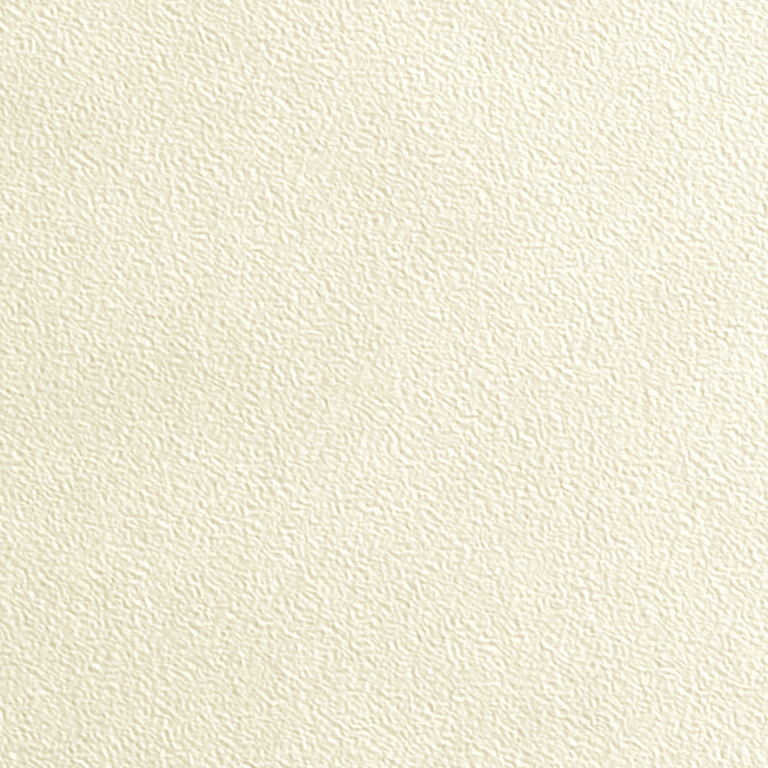
This texture is drawn by a three.js fragment shader. Its source:

```glsl
// Cream textured paper: fine diagonal grains pressed into a matte sheet.
// A stretched, warped gradient-noise height field is embossed by a sideways
// light, then toned with a soft slope of brightness and a few tiny pits.

#define SHADE_COLOR vec3(0.88, 0.85, 0.74)
#define LIGHT_COLOR vec3(1.01, 1.00, 0.955)
#define GRAIN_AXIS vec2(0.80, -0.60)
#define GRAIN_FREQ vec2(118.0, 160.0)
#define EMBOSS_STEP vec2(0.08, 0.27)
#define RELIEF 1.14
#define WARP 0.005
#define MOTTLE 0.14
#define LIGHT_SLOPE vec2(0.28, 0.09)
#define PIT_DEPTH 0.85

varying vec2 vUv;

vec2 hash22(vec2 p) {
  vec3 h = fract(p.xyx * vec3(0.1031, 0.1030, 0.0973));
  h += dot(h, h.yzx + 33.33);
  return fract((h.xx + h.yz) * h.zy);
}

float cornerSlope(vec2 cell, vec2 corner, vec2 f) {
  return dot(hash22(cell + corner) * 2.0 - 1.0, f - corner);
}

float gradientNoise(vec2 p) {
  vec2 cell = floor(p);
  vec2 f = p - cell;
  vec2 fade = f * f * f * (f * (f * 6.0 - 15.0) + 10.0);
  float low = mix(cornerSlope(cell, vec2(0.0, 0.0), f),
                  cornerSlope(cell, vec2(1.0, 0.0), f), fade.x);
  float high = mix(cornerSlope(cell, vec2(0.0, 1.0), f),
                   cornerSlope(cell, vec2(1.0, 1.0), f), fade.x);
  return mix(low, high, fade.y);
}

// Turns canvas coordinates so that x runs along the grains.
vec2 toGrainAxes(vec2 p) {
  vec2 axis = GRAIN_AXIS;
  return vec2(dot(p, axis), dot(p, vec2(-axis.y, axis.x)));
}

// Main grains, finer detail and broader lumps.
float paperHeight(vec2 q) {
  return gradientNoise(q)
       + 0.35 * gradientNoise(q * 1.6 + 31.7)
       + 0.30 * gradientNoise(q * 0.55 + 73.1);
}

// Sparse short dents, at most one in each grid cell.
float pits(vec2 uv) {
  vec2 p = uv * 13.0;
  vec2 cell = floor(p);
  vec2 center = 0.2 + 0.6 * hash22(cell + 211.0);
  vec2 trait = hash22(cell + 503.0);
  vec2 d = toGrainAxes(p - cell - center) / vec2(0.06, 0.036);
  d.y += (trait.y - 0.5) * d.x;
  float strength = step(trait.x, 0.22) * (0.4 + 0.6 * trait.y);
  return strength * (1.0 - smoothstep(0.2, 1.1, length(d)));
}

void main() {
  // Bend the grain direction a little from place to place.
  vec2 bend = vec2(gradientNoise(vUv * 38.0 + 11.0),
                   gradientNoise(vUv * 38.0 + 57.0));
  vec2 grain = toGrainAxes(vUv + WARP * bend + 3.0) * GRAIN_FREQ;

  // Emboss: height difference along the light.
  float relief = paperHeight(grain + EMBOSS_STEP)
               - paperHeight(grain - EMBOSS_STEP);

  // Broad light and faint blotches of the sheet.
  float tone = 0.5 + dot(vUv - 0.5, LIGHT_SLOPE);
  tone += MOTTLE * (gradientNoise(vUv * 24.0 + 5.0)
                  + gradientNoise(vUv * 5.0 + 19.0));

  // Relief and pits over the broad tone, then the colour ramp.
  tone += RELIEF * relief - PIT_DEPTH * pits(vUv);
  tone = clamp(tone, -0.6, 1.12);
  gl_FragColor = vec4(min(mix(SHADE_COLOR, LIGHT_COLOR, tone), 1.0), 1.0);
}
```
